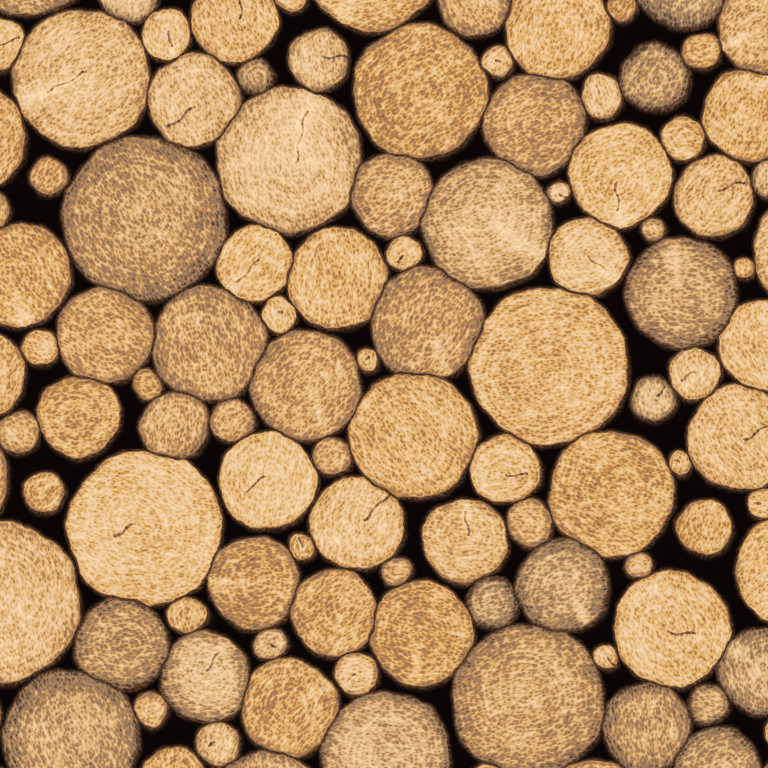
A WebGL 2 fragment shader for this texture:

```glsl
#version 300 es
precision highp float;
// A stack of sawn logs seen end on. A jittered grid of circles is relaxed and
// grown until neighbours touch, thin logs fill the corners between them, and
// each face gets rings, saw grain, stains and cracks over near-black gaps.

uniform vec2 u_resolution;
out vec4 fragColor;

const float LOGS = 7.4;          // grid cells across the canvas
const float TILT = 0.36;         // grid rotation
const float JITTER = 0.3;
const float MEAN_SIZE = 0.5;
const float CHECKER = 0.11;      // alternates thick and thin logs
const float SPREAD = 0.23;
const float GROWTH = 1.08;
const float MAX_RADIUS = 0.82;
const float FILLER_MAX = 0.34;
const float FILLER_MIN = 0.09;
const float RING_FREQ = 125.0;
const float GRAIN_SCALE = 23.0;
const vec3 GAP = vec3(0.045, 0.025, 0.018);
const vec3 BARK = vec3(0.37, 0.25, 0.17);
const vec3 STAIN = vec3(0.63, 0.47, 0.34);
const vec3 AMBER = vec3(0.78, 0.55, 0.30);
const vec3 TAN = vec3(0.89, 0.71, 0.45);
const vec3 CREAM = vec3(0.94, 0.80, 0.63);

vec3 circles[100];               // centre and size, a window of grid cells
vec2 point;                      // shaded position in grid units
float nearest = 9.0, second = 9.0;
vec3 trunk = vec3(0.0, 0.0, 1.0);
vec2 trunkId = vec2(0.0);

vec3 hash3(vec2 c) {
  vec3 q = fract(c.xyx * vec3(0.1031, 0.1030, 0.0973));
  q += dot(q, q.yxz + 33.33);
  return fract((q.xxy + q.yzz) * q.zyx);
}

mat2 rotation(float a) { return mat2(cos(a), sin(a), -sin(a), cos(a)); }

float cellular(vec2 p) {
  vec2 cell = floor(p);
  float d = 4.0;
  for (int k = 0; k < 9; k++) {
    vec2 c = cell + vec2(k % 3, k / 3) - 1.0;
    vec2 v = c + hash3(c).xy - p;
    d = min(d, dot(v, v));
  }
  return sqrt(d);
}

vec3 seedCircle(vec2 cell) {
  vec3 h = hash3(cell + 43.0);
  float parity = 1.0 - 2.0 * mod(cell.x + cell.y, 2.0);
  return vec3(cell + 0.5 + JITTER * (h.xy - 0.5),
              MEAN_SIZE + CHECKER * parity + SPREAD * (2.0 * h.z - 1.0));
}

// Moves a circle off its neighbours, or sets its radius so that they touch.
vec3 settle(int i, int stride, bool grow) {
  vec3 a = circles[i];
  vec2 push = vec2(0.0);
  float radius = MAX_RADIUS;
  for (int j = 0; j < 9; j++) {
    if (j == 4) continue;
    int dx = j % 3 - 1, dy = j / 3 - 1;
    vec3 b = circles[i + dy * stride + dx];
    vec2 v = a.xy - b.xy;
    float d = max(length(v), 0.01);
    float overlap = a.z + b.z - d;
    float pull = dx * dy == 0 ? 0.25 : 0.0;
    push += v / d * overlap * (overlap > 0.0 ? 0.7 : pull) * b.z / (a.z + b.z);
    radius = min(radius, d * a.z / (a.z + b.z));
  }
  return grow ? vec3(a.xy, radius * GROWTH) : vec3(a.xy + push, a.z);
}

void consider(vec3 c, vec2 id) {
  float d = length(point - c.xy) - c.z;
  if (d < nearest) { second = nearest; nearest = d; trunk = c; trunkId = id; }
  else second = min(second, d);
}

// Climbs to the roomiest spot between four circles.
vec3 filler(int i) {
  vec2 q = 0.25 * (circles[i] + circles[i + 1] + circles[i + 4] + circles[i + 5]).xy;
  vec3 best = vec3(q, 0.0);
  float stride = 0.1;
  for (int n = 0; n < 12; n++) {
    float room = 9.0;
    vec2 away = vec2(0.0);
    for (int k = 0; k < 4; k++) {
      vec3 c = circles[i + k % 2 + 4 * (k / 2)];
      vec2 v = q - c.xy;
      float d = length(v) - c.z;
      if (d < room) { room = d; away = v / max(length(v), 0.01); }
    }
    if (room > best.z) best = vec3(q, room);
    q += away * stride;
    stride *= 0.8;
  }
  return vec3(best.xy, min(best.z, FILLER_MAX) * 1.05);
}

vec3 woodColor(float t) {
  vec3 c = mix(BARK, STAIN, smoothstep(-0.1, 0.2, t));
  c = mix(c, AMBER, smoothstep(0.22, 0.42, t));
  c = mix(c, TAN, smoothstep(0.38, 0.56, t));
  c = mix(c, CREAM, smoothstep(0.58, 0.8, t));
  return c + 0.09 * smoothstep(0.85, 1.15, t);
}

void main() {
  float px = LOGS / u_resolution.y;
  vec2 g = rotation(TILT) * gl_FragCoord.xy * px + 3.0;
  point = g + 0.013 * sin(g.yx * 8.0 + 2.0 * sin(g * 3.0)) + 0.005 * sin(g.yx * 27.0);

  // Packing: the window shrinks in place, each pass reads ahead of its writes
  vec2 base = floor(g - 0.5);
  for (int i = 0; i < 100; i++) circles[i] = seedCircle(base + vec2(i % 10, i / 10) - 4.0);
  for (int n = 8; n >= 4; n -= 2)
    for (int k = 0; k < n * n; k++)
      circles[k] = settle((k / n + 1) * (n + 2) + k % n + 1, n + 2, n == 4);
  for (int k = 0; k < 16; k++) consider(circles[k], base + vec2(k % 4, k / 4) - 1.0);
  for (int k = 0; k < 9; k++) {
    vec3 c = filler(k / 3 * 4 + k % 3);
    if (c.z > FILLER_MIN) consider(c, base + vec2(k % 3, k / 3) + 71.0);
  }

  // Grain, stretched along the saw direction of each log
  vec3 h = hash3(trunkId + 17.0), h2 = hash3(trunkId + 131.0);
  vec2 sawn = rotation(h.z * 6.283) * g * GRAIN_SCALE;
  float coarse = cellular(sawn * vec2(0.4, 0.75)) - 0.47;
  float fine = cellular(sawn * vec2(0.9, 1.5) + 50.0) - 0.47;
  float edge = max(nearest, 0.5 * (nearest - second)) + 0.022 * coarse + 0.012 * fine;

  // Face: rings round an off-centre pith, stains, weathered rim
  vec2 v = point - trunk.xy - 0.3 * trunk.z * (h.xy - 0.5);
  float r = length(v), rel = length(point - trunk.xy) / trunk.z;
  float blotch = sin(g.x * 6.0 + 2.0 * sin(g.y * 4.0 + h.x * 6.0)) * sin(g.y * 7.0 + h.y * 6.0 + sin(g.x * 9.0));
  float rings = sin(r * RING_FREQ + 1.5 * blotch + 3.0 * coarse) + 0.6 * sin(r * RING_FREQ * 0.37 + h.x * 6.0);
  float tone = 0.61 + 0.26 * (h2.x - 0.5) + 0.48 * fine + 0.36 * coarse + 0.06 * rings + 0.09 * blotch;
  tone -= 0.34 * h2.y * h2.y * smoothstep(0.55, 1.0, rel);
  tone -= 0.18 * smoothstep(-0.08, 0.0, edge);
  tone += 0.12 * (h2.z - 0.4) * (1.0 - smoothstep(0.0, 0.5, rel));

  // Radial pale flare and drying crack on some logs
  vec2 ray = rotation(h.y * 40.0) * v;
  float flare = smoothstep(0.35, 0.0, abs(ray.y) / max(ray.x, 0.01)) * step(0.0, ray.x);
  tone += 0.26 * flare * step(0.72, h2.z) * smoothstep(0.02, 0.2, r);
  float bend = abs(ray.y + 0.012 * sin(ray.x * 24.0)) - 0.009;
  float crack = (1.0 - smoothstep(-px * 0.5, px, bend)) * step(0.0, ray.x) * step(ray.x, trunk.z * (0.3 + 0.6 * h.x));
  tone -= 0.5 * crack * step(0.6, h2.x);

  vec3 face = woodColor(tone);
  float luma = dot(face, vec3(0.3, 0.59, 0.11));
  face = mix(face, luma * vec3(1.15, 0.97, 0.76), 0.5 * h2.y * h2.y);

  // Bark rim fading into the gap, more visible on the lower side
  float side = 0.03 + 0.03 * smoothstep(0.0, 1.0, dot(rotation(-TILT) * (point - trunk.xy), vec2(0.5, -0.8)) / trunk.z);
  vec3 rim = BARK * (0.95 + 1.1 * fine + 0.6 * coarse);
  rim = mix(rim, GAP, smoothstep(-0.012, side, edge));
  fragColor = vec4(mix(face, rim, smoothstep(-px, px, edge + 0.013)), 1.0);
}
```
